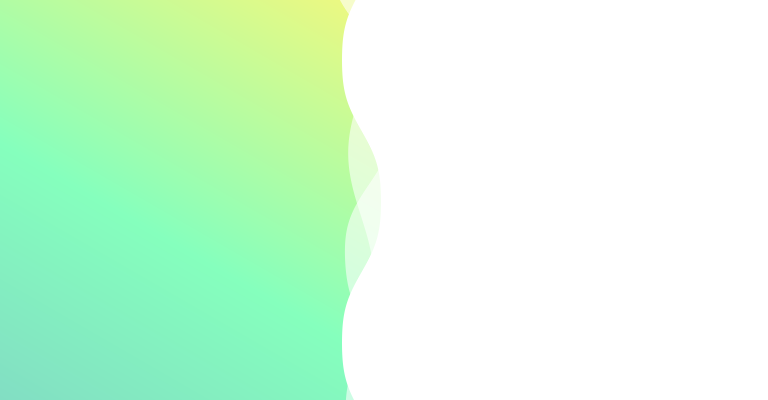
This background is drawn by a Shadertoy shader. Its source:

```glsl
// Mint-to-yellow diagonal gradient panel meeting white along layered wavy edges.

const float TAU = 6.2831853;

// Gradient colours, from the lower left to the upper right
const vec3 TEAL   = vec3(0.510, 0.870, 0.765);
const vec3 MINT   = vec3(0.522, 1.000, 0.742);
const vec3 YELLOW = vec3(0.920, 0.975, 0.510);
const vec3 WHITE  = vec3(1.0);

// Gradient axis and stops, in canvas heights
const vec2  AXIS     = vec2(0.50, 0.866);
const float MINT_AT  = 0.555;
const float YELLOW_AT = 1.29;

const float VEIL_OPACITY = 0.58;

// Wave shape: period, swing, squareness, drift
const vec4 MAIN_SHAPE  = vec4(0.7075, 0.0525, 0.00375, 0.0);
const vec4 UPPER_SHAPE = vec4(0.6375, 0.0333, 0.0, 0.010);
const vec4 LOWER_SHAPE = vec4(0.7750, 0.0750, 0.0050, -0.055);

// Leftmost point of each wave
const vec2 MAIN_TROUGH  = vec2(0.8550, 0.850);
const vec2 UPPER_TROUGH = vec2(0.8705, 0.620);
const vec2 LOWER_TROUGH = vec2(0.8630, 0.345);

// Horizontal position of a wave edge at height y
float waveEdge(float y, vec2 trough, vec4 shape) {
    float d = y - trough.y;
    float phase = TAU * d / shape.x;
    return trough.x + shape.y * (1.0 - cos(phase))
         - shape.z * (1.0 - cos(3.0 * phase)) + shape.w * d;
}

// Smooth coverage of the area right of a wave
float rightOf(vec2 p, vec2 trough, vec4 shape) {
    float pixel = 1.0 / iResolution.y;
    return clamp((p.x - waveEdge(p.y, trough, shape)) / pixel + 0.5, 0.0, 1.0);
}

vec3 panelColor(vec2 p) {
    float t = dot(p, AXIS);
    vec3 low = mix(TEAL, MINT, clamp(t / MINT_AT, 0.0, 1.0));
    return mix(low, YELLOW, clamp((t - MINT_AT) / (YELLOW_AT - MINT_AT), 0.0, 1.0));
}

void mainImage(out vec4 fragColor, in vec2 fragCoord) {
    vec2 p = fragCoord / iResolution.y;
    vec3 color = panelColor(p);

    // Two translucent veils, then the solid white side
    color = mix(color, WHITE, VEIL_OPACITY * rightOf(p, UPPER_TROUGH, UPPER_SHAPE));
    color = mix(color, WHITE, VEIL_OPACITY * rightOf(p, LOWER_TROUGH, LOWER_SHAPE));
    color = mix(color, WHITE, rightOf(p, MAIN_TROUGH, MAIN_SHAPE));

    fragColor = vec4(color, 1.0);
}
```
